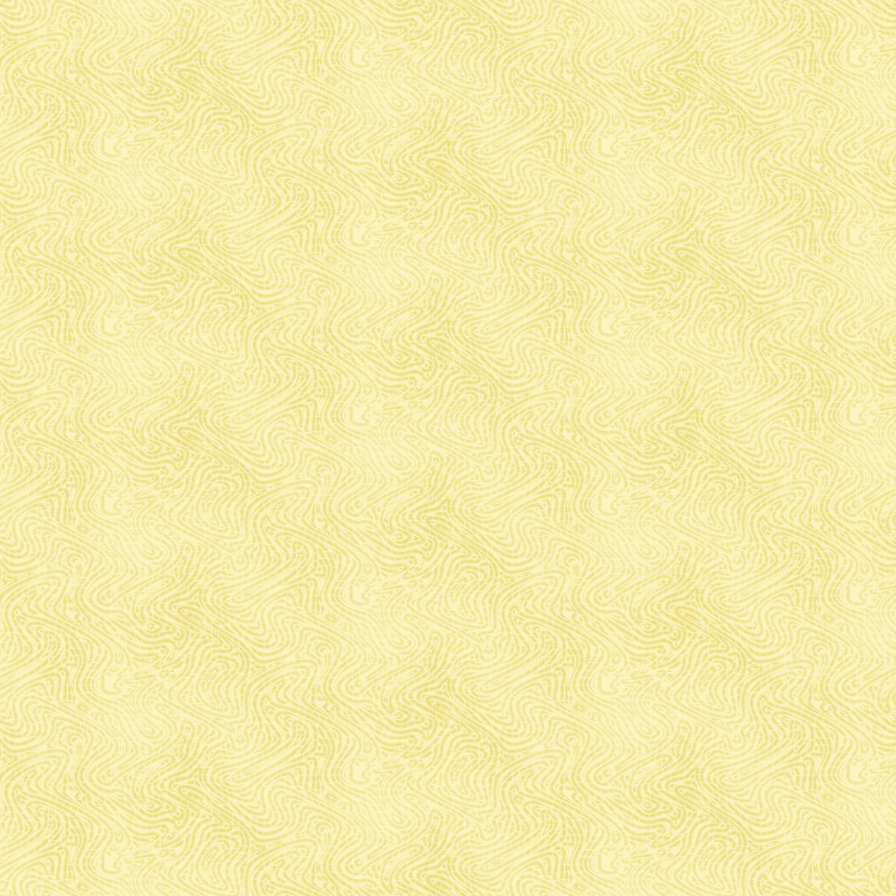
A WebGL 1 fragment shader for this pattern:

```glsl
precision highp float;
// Swirling hair-like strands of short golden dashes on cream, in a half-drop repeat.
// Strands are contours of a periodic sheared noise; their density doubles where the
// noise flattens, so spacing stays even. Each strand is then cut into round-ended dashes.

uniform vec2 u_resolution;

const vec2 TILE = vec2(0.2773, 0.2);         // one repeat, in canvas widths
const vec2 SWIRL_CELLS = vec2(4.0, 2.0);     // noise cells per repeat, y even
const vec2 DASHES = vec2(36.0, 24.0);        // dashes per repeat along x and y
const float DASH_CYCLE = 12.0;               // divides DASHES.x and half of DASHES.y
const vec2 SWAY = vec2(0.07, 0.10);          // sideways and upright bending, in repeats
const float MIN_SPACING = 0.0043;            // closest distance between strands
const float HALF_WIDTH = 0.00128;            // half the stroke width
const float WEIGHT_DRIFT = 0.8;              // broad change of stroke weight
const float SOFTNESS = 0.0035;               // edge blur of the print
const float MAX_OCTAVE = 6.0;                // limit on strand doubling
const float DASH_FILL = 0.58;                // straight part of a dash
const vec3 CREAM = vec3(0.992, 0.956, 0.757);
const vec3 GOLD = vec3(0.922, 0.852, 0.460);
const float TAU = 6.2831853;

float hash(vec2 p) {
  vec3 q = fract(p.xyx * 0.1031);
  q += dot(q, q.yzx + 33.33);
  return fract((q.x + q.y) * q.z);
}

// Contribution of one noise corner, wrapped to the half-drop repeat
float cornerSlope(vec2 cell, vec2 offset) {
  float column = floor((cell.x + 0.5) / SWIRL_CELLS.x);
  cell -= column * SWIRL_CELLS * vec2(1.0, 0.5);
  cell.y = mod(cell.y, SWIRL_CELLS.y);
  float angle = TAU * hash(cell + 17.0);
  return dot(vec2(cos(angle), sin(angle)), offset);
}

float periodicNoise(vec2 p) {
  vec2 cell = floor(p);
  vec2 f = p - cell;
  vec2 w = f * f * f * (f * (f * 6.0 - 15.0) + 10.0);
  vec2 e = vec2(1.0, 0.0);
  float low = mix(cornerSlope(cell, f), cornerSlope(cell + e, f - e), w.x);
  float high = mix(cornerSlope(cell + e.yx, f - e.yx),
                   cornerSlope(cell + 1.0, f - 1.0), w.x);
  return mix(low, high, w.y);
}

// Stream function: its contours are the strands, bent by successive shears
float stream(vec2 p) {
  vec2 uv = p / TILE;
  uv.x += SWAY.x * sin(TAU * 2.0 * uv.y);
  uv.y += SWAY.y * sin(TAU * (2.0 * uv.x + 0.3));
  uv.x += 0.4 * SWAY.x * sin(TAU * (4.0 * uv.y + 0.2));
  return periodicNoise(uv * SWIRL_CELLS);
}

vec2 streamGradient(vec2 p) {
  vec2 e = vec2(0.0005, 0.0);
  return vec2(stream(p + e) - stream(p - e),
              stream(p + e.yx) - stream(p - e.yx)) / (2.0 * e.x);
}

// Box-filtered coverage of a stroke at a distance from its centre line
float strokeCoverage(float distance, float halfWidth, float blur) {
  float outer = clamp(0.5 + (halfWidth - distance) / blur, 0.0, 1.0);
  float inner = clamp(0.5 - (halfWidth + distance) / blur, 0.0, 1.0);
  return outer - inner;
}

float dashInk(vec2 p, float blur) {
  vec2 gradient = streamGradient(p);
  float slope = max(length(gradient), 0.01);

  // Nearest strand at the locally fitting density
  float level = clamp(-log2(MIN_SPACING * slope), 0.0, MAX_OCTAVE + 0.999);
  float octave = floor(level);
  float density = floor(exp2(octave) + 0.5);
  float contour = stream(p) * density;
  float strand = floor(contour + 0.5);
  float across = (contour - strand) / (density * slope);
  float id = floor(strand * exp2(MAX_OCTAVE) / density + 0.5);

  // Newly inserted strands taper in
  float inserted = mod(strand, 2.0);
  float taper = mix(1.0, smoothstep(0.0, 0.4, level - octave), inserted);

  // Position along the strand, measured on its dominant axis
  vec2 tangent = abs(gradient.yx) / slope;
  vec2 ruler = p / TILE * DASHES;
  vec2 unit = TILE / DASHES / max(tangent, 0.1);
  bool sideways = tangent.x > tangent.y;
  float along = (sideways ? ruler.x : ruler.y) + hash(vec2(id, 3.0));
  float dashLength = sideways ? unit.x : unit.y;

  // Uneven length and weight from dash to dash, and broad drift of weight
  float dashIndex = mod(floor(along), DASH_CYCLE);
  float variation = hash(vec2(id + 71.0, dashIndex));
  float halfFill = 0.5 * DASH_FILL * mix(0.75, 1.2, variation);
  float past = max(abs(fract(along) - 0.5) - halfFill, 0.0) * dashLength;
  float drift = periodicNoise(p / TILE * SWIRL_CELLS + vec2(1.5, 0.5));
  float weight = taper * (1.0 + WEIGHT_DRIFT * drift)
               * mix(0.85, 1.15, hash(vec2(dashIndex, id + 29.0)));
  return strokeCoverage(length(vec2(across, past)), HALF_WIDTH * weight, blur);
}

void main() {
  float pixel = 1.0 / min(u_resolution.x, u_resolution.y);
  vec2 p = gl_FragCoord.xy * pixel;
  float ink = dashInk(p, max(pixel, SOFTNESS));
  gl_FragColor = vec4(mix(CREAM, GOLD, ink), 1.0);
}
```
